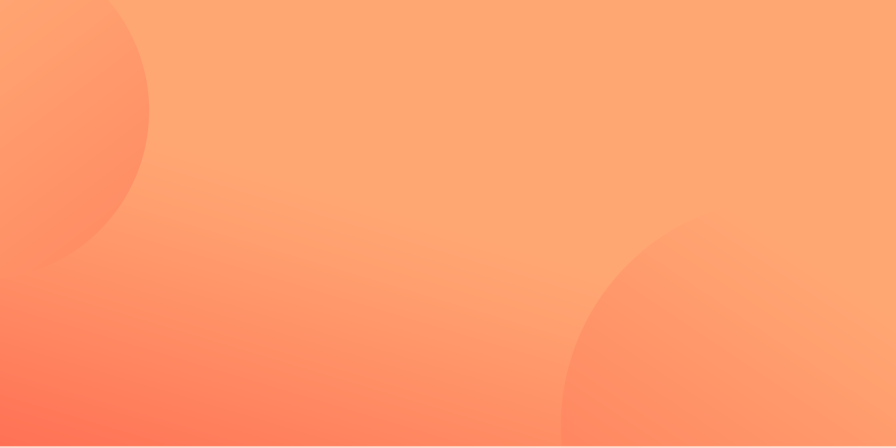
This background is drawn by a WebGL 1 fragment shader. Its source:

```glsl
precision mediump float;
// Draws a warm peach backdrop with a coral glow and two soft, shaded discs.

uniform vec2 u_resolution;

// Coverage of a disc with an edge about one pixel wide.
float disc(vec2 p, vec2 center, float radius) {
  float edge = 0.8 / u_resolution.y;
  return 1.0 - smoothstep(-edge, edge, length(p - center) - radius);
}

void main() {
  // Canvas heights as units, origin at the lower left.
  vec2 p = gl_FragCoord.xy / u_resolution.y;

  // Tilted glow: 0 is coral at the lower left, 1 is peach.
  float glow = clamp((p.y + 0.3 * p.x) / 0.8, 0.0, 1.0);
  float warmth = 1.0 - pow(1.0 - glow, 1.15);

  // Each disc has its own linear shading.
  float leftShade = 0.34 - 0.47 * p.x + 0.62 * p.y;
  float rightShade = min(-0.22 + 0.5 * p.x + 0.75 * p.y, 1.0);
  warmth = mix(warmth, leftShade, disc(p, vec2(-0.045, 0.753), 0.378));
  warmth = mix(warmth, rightShade, disc(p, vec2(1.76, 0.05), 0.508));

  vec3 coral = vec3(1.0, 0.44, 0.33);
  vec3 peach = vec3(1.0, 0.655, 0.452);
  vec3 color = mix(coral, peach, clamp(warmth, 0.0, 1.0));

  // Thin pale strip along the bottom.
  float strip = 1.0 - smoothstep(0.002, 0.006, p.y);
  color = mix(color, vec3(1.0, 0.93, 0.9), strip * 0.85);

  gl_FragColor = vec4(color, 1.0);
}
```
